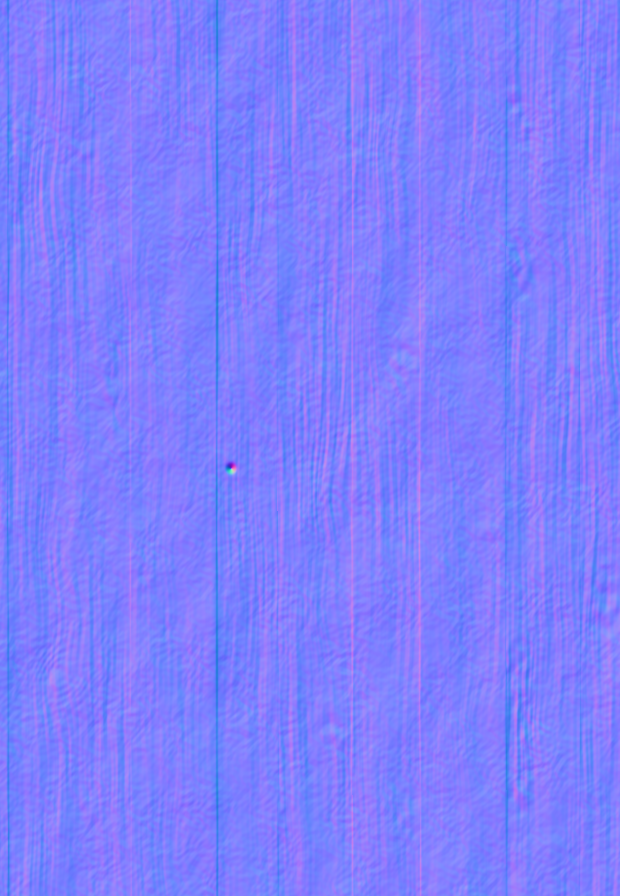
Reproduce this texture map procedurally as a Shadertoy shader.

```glsl
const int   SEAMS = 8;
const int   KNOTS_PER_PLANK = 3;
const float STREAK_SLOPE = 0.070;
const float GRAIN_SLOPE  = 0.110;
const float FINE_SLOPE   = 0.115;
const float BUMP_SLOPE   = 0.068;
const float BROAD_SLOPE  = 0.070;
const float GOUGE_SLOPE  = 0.20;
const float RING_SLOPE   = 0.06;
const float SEAM_WIDTH   = 0.0013;
const float SHOULDER     = 0.008;
const float KNOT_RADIUS  = 0.026;
const vec2  NAIL_POS     = vec2(0.258, 0.477);
const float NAIL_RADIUS  = 0.0040;
const float NAIL_HEIGHT  = 0.009;
const float STEP         = 0.0008;

// Each seam: x position, sideways tilt, roughness of the plank to its right
const vec3 seams[SEAMS] = vec3[SEAMS](
    vec3(0.0091, -0.45, 1.00), vec3(0.1458,  0.24, 0.60),
    vec3(0.2422, -0.75, 0.85), vec3(0.3099, -0.20, 1.15),
    vec3(0.3932,  0.42, 0.85), vec3(0.4688,  0.38, 0.60),
    vec3(0.5651, -0.36, 1.25), vec3(0.6471, -0.16, 1.10));

vec2 hash2(vec2 p) {
    vec3 q = fract(vec3(p.xyx) * vec3(0.1031, 0.1030, 0.0973));
    q += dot(q, q.yzx + 33.33);
    return fract((q.xx + q.yz) * q.zy);
}

float cornerRamp(vec2 cell, vec2 offset) {
    float angle = 6.2832 * hash2(cell).x;
    return dot(vec2(cos(angle), sin(angle)), offset);
}

float gradientNoise(vec2 p) {
    vec2 i = floor(p), f = p - i;
    vec2 u = f * f * f * (f * (f * 6.0 - 15.0) + 10.0);
    vec2 e = vec2(1.0, 0.0);
    return mix(mix(cornerRamp(i, f), cornerRamp(i + e, f - e), u.x),
               mix(cornerRamp(i + e.yx, f - e.yx), cornerRamp(i + 1.0, f - 1.0), u.x), u.y);
}

// Noise scaled so that its sideways slope does not depend on frequency
float relief(vec2 p, vec2 freq, float seed) {
    return gradientNoise(p * freq + seed) / freq.x;
}

float woodHeight(vec2 p, float plank, float left, float rough) {
    float seed = 100.0 + 17.37 * plank;
    vec2 q = p;
    float h = 0.0;

    // Knots bend the grain and leave faint rings
    for (int k = 0; k < KNOTS_PER_PLANK; k++) {
        vec2 r = hash2(vec2(plank + 3.0, float(k) * 7.0 + 11.0));
        vec2 d = p - vec2(left + 0.012 + 0.05 * r.x, (float(k) + r.y) / float(KNOTS_PER_PLANK));
        d.y *= 0.5;
        float g = exp(-dot(d, d) / (KNOT_RADIUS * KNOT_RADIUS)) * r.x;
        q.x += 0.011 * g;
        h += rough * RING_SLOPE * g * sin(length(d) * 480.0 + 40.0 * gradientNoise(p * 14.0)) / 480.0;
    }
    q.x += 0.010 * gradientNoise(p * vec2(8.0, 3.0) + seed);
    q.x += 0.0016 * gradientNoise(p * vec2(40.0, 20.0) + seed);

    // Long fibres, strongest in patches
    float worn = clamp(0.8 + 1.5 * gradientNoise(p * vec2(16.0, 4.0) + seed + 5.0), 0.2, 1.7);
    h += rough * STREAK_SLOPE * relief(q, vec2(52.0, 2.2), seed);
    h += rough * worn * GRAIN_SLOPE * relief(q, vec2(105.0, 5.0), seed + 31.0);
    h += rough * worn * FINE_SLOPE * relief(q, vec2(205.0, 13.0), seed + 57.0);

    // Paint bumps on turned, bent axes, broad upright waves and scattered gouges
    vec2 t = mat2(0.8, 0.6, -0.6, 0.8) * p + 0.006 * gradientNoise(p * 37.0 + 9.0);
    float mottled = 0.9 + 0.9 * gradientNoise(p * vec2(24.0, 17.0) + 140.0);
    h += mottled * BUMP_SLOPE * relief(t, vec2(150.0, 130.0), 211.0);
    h += BROAD_SLOPE * relief(p, vec2(21.0, 9.0), 303.4);
    h += 0.5 * BROAD_SLOPE * relief(t, vec2(44.0, 38.0), 341.7);
    float gouged = smoothstep(0.18, 0.6, gradientNoise(p * vec2(17.0, 11.0) + seed + 83.0));
    h += rough * gouged * GOUGE_SLOPE * relief(q, vec2(88.0, 52.0), seed + 97.0);

    vec2 n = (p - NAIL_POS) / NAIL_RADIUS;
    return h + NAIL_HEIGHT * exp(-dot(n, n));
}

void mainImage(out vec4 fragColor, in vec2 fragCoord) {
    vec2 p = fragCoord / iResolution.y;
    float lineWidth = max(SEAM_WIDTH, 0.6 / iResolution.y);
    float wobble = 0.0008 * gradientNoise(vec2(2.5, p.y * 5.0));

    // Find the plank and gather the tilt of all seams
    float plank = 0.0, left = -0.08, rough = 0.8, tilt = 0.0;
    for (int i = 0; i < SEAMS; i++) {
        vec3 s = seams[i];
        float d = p.x - s.x - wobble;
        if (d > 0.0) {
            plank = float(i + 1);
            left = s.x;
            rough = s.z;
        }
        float wear = 0.85 + 0.8 * gradientNoise(vec2(float(i) * 9.7 + 0.4, p.y * 13.0));
        float groove = exp(-d * d / (lineWidth * lineWidth));
        tilt += s.y * wear * (groove + 0.15 * exp(-abs(d) / SHOULDER));
    }

    // Central differences of the surface height
    vec2 e = vec2(STEP, 0.0);
    vec2 slope = vec2(
        woodHeight(p + e, plank, left, rough) - woodHeight(p - e, plank, left, rough),
        woodHeight(p + e.yx, plank, left, rough) - woodHeight(p - e.yx, plank, left, rough)) / (2.0 * STEP);

    // Encode the normal with green pointing down
    vec3 normal = normalize(vec3(tilt - slope.x, slope.y, 1.0));
    fragColor = vec4(0.5 + 0.5 * normal, 1.0);
}
```
